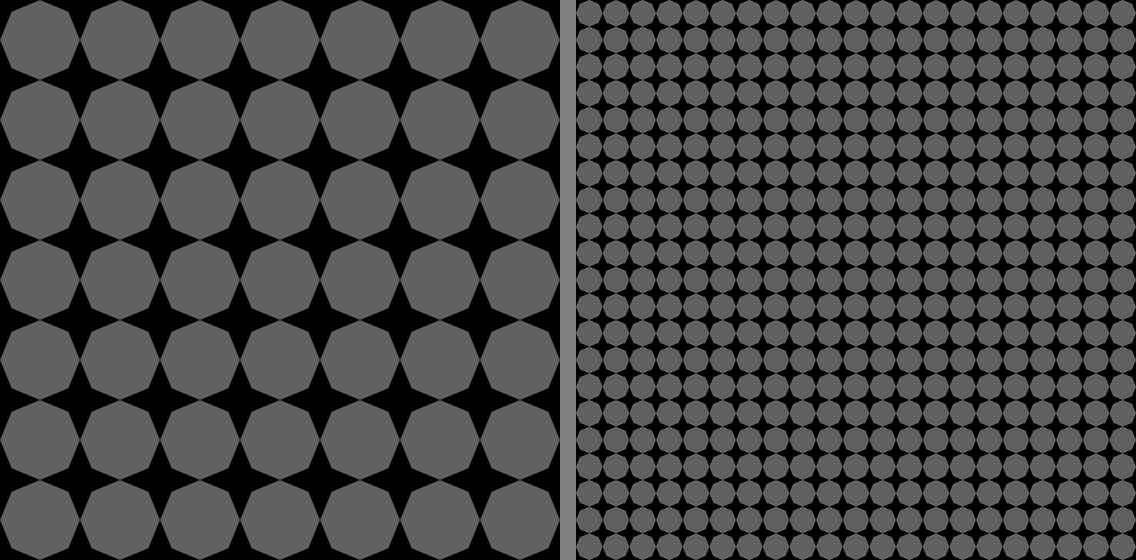
Left, the tile; right, the same tile 3 across and 3 down.
This pattern is drawn by a Shadertoy shader. Its source:

```glsl
// Flat grey octagons on black, standing on their corners and touching tip to tip,
// so that four-pointed stars open between them. Each cell of a whole-number grid
// holds one octagon, drawn from the exact distance to its nearest edge line.

const float REPEATS = 7.0;               // octagons across and down
const float CIRCUMRADIUS = 0.5;          // centre to corner, in cells
const vec3 OCTAGON_COLOUR = vec3(0.38);
const vec3 STAR_COLOUR = vec3(0.0);
const float HALF_SECTOR = radians(22.5); // half the angle spanned by one edge

// Signed distance to the edges of an octagon with corners on the axes
float octagonDistance(vec2 p, float circumradius) {
    p = abs(p);
    // Fold into one eighth, where a single edge remains
    p = vec2(max(p.x, p.y), min(p.x, p.y));
    vec2 edgeNormal = vec2(cos(HALF_SECTOR), sin(HALF_SECTOR));
    return dot(p, edgeNormal) - circumradius * edgeNormal.x;
}

void mainImage(out vec4 fragColor, in vec2 fragCoord) {
    // Position within the cell, centred on zero
    vec2 cell = fract(fragCoord / iResolution.xy * REPEATS) - 0.5;
    float pixel = REPEATS / min(iResolution.x, iResolution.y);

    // Blend over one pixel across the edge
    float d = octagonDistance(cell, CIRCUMRADIUS);
    float coverage = clamp(0.5 - d / pixel, 0.0, 1.0);

    fragColor = vec4(mix(STAR_COLOUR, OCTAGON_COLOUR, coverage), 1.0);
}
```
